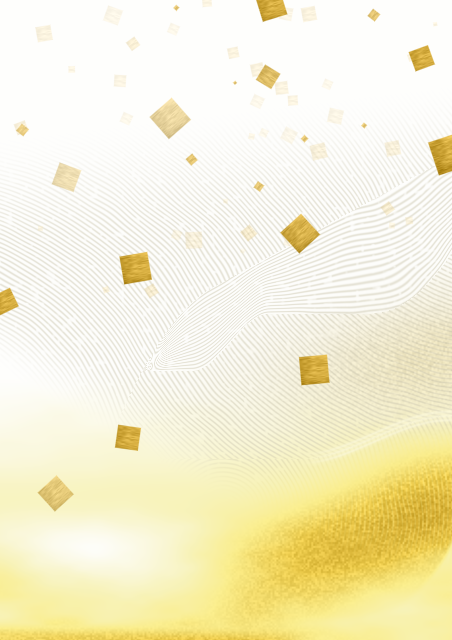
Reproduce this background procedurally as a Shadertoy shader.

```glsl
// White paper melting into gold mist, engraved with combed wave lines and strewn with gold leaf.
// A tone field feeds a colour ramp; line families are contours of distance fields split by
// flowing curves; flakes are rotated boxes. Lengths are in canvas heights.

const vec3 WHITE  = vec3(0.995, 0.995, 0.99);
const vec3 CREAM  = vec3(0.98, 0.97, 0.86);
const vec3 PALE   = vec3(0.97, 0.95, 0.72);
const vec3 YELLOW = vec3(0.98, 0.93, 0.55);
const vec3 GOLD   = vec3(0.92, 0.79, 0.29);
const vec3 DEEP   = vec3(0.81, 0.65, 0.17);
const vec3 HAZE   = vec3(0.87, 0.80, 0.52);
const vec3 INK    = vec3(0.81, 0.79, 0.70);
const vec3 LEAF   = vec3(0.80, 0.64, 0.21);
const vec3 LEAF_PALE = vec3(0.93, 0.86, 0.68);
const float LINE_GAP = 0.0068;
const int SMALL_FLAKES = 46;
const int LARGE_FLAKES = 12;

// Large flakes, palest first: centre, half side, angle
const vec4 LARGE[LARGE_FLAKES] = vec4[LARGE_FLAKES](
    vec4(0.104, 0.723, 0.018, -0.35), vec4(0.266, 0.815, 0.023, 0.72),
    vec4(0.087, 0.229, 0.020, 0.74),  vec4(0.419, 0.880, 0.014, -0.55),
    vec4(0.469, 0.635, 0.022, 0.74),  vec4(0.491, 0.422, 0.022, 0.09),
    vec4(0.659, 0.909, 0.016, 0.35),  vec4(0.424, 0.991, 0.020, 0.30),
    vec4(0.212, 0.581, 0.022, 0.17),  vec4(0.200, 0.316, 0.018, -0.14),
    vec4(0.008, 0.529, 0.016, 0.45),  vec4(0.703, 0.760, 0.027, 0.32));

float hash(vec2 p) {
    vec3 q = fract(vec3(p.xyx) * 0.1031);
    q += dot(q, q.yzx + 33.33);
    return fract((q.x + q.y) * q.z);
}

float noise(vec2 p) {
    vec2 i = floor(p), f = fract(p);
    f = f * f * (3.0 - 2.0 * f);
    return mix(mix(hash(i), hash(i + vec2(1, 0)), f.x),
               mix(hash(i + vec2(0, 1)), hash(i + vec2(1, 1)), f.x), f.y);
}

float fbm(vec2 p) {
    float sum = 0.0, amp = 0.5;
    for (int i = 0; i < 4; i++) {
        sum += amp * noise(p);
        p = p * 2.03 + 17.0;
        amp *= 0.5;
    }
    return sum;
}

vec2 rotate(vec2 p, float a) {
    return vec2(cos(a) * p.x + sin(a) * p.y, cos(a) * p.y - sin(a) * p.x);
}

float glow(vec2 p, vec2 centre, vec2 radius, float angle) {
    vec2 q = rotate(p - centre, angle) / radius;
    return exp(-dot(q, q));
}

vec3 ramp(float t) {
    vec3 c = mix(WHITE, CREAM, clamp(t / 0.2, 0.0, 1.0));
    c = mix(c, PALE, clamp((t - 0.2) / 0.2, 0.0, 1.0));
    c = mix(c, YELLOW, clamp((t - 0.4) / 0.2, 0.0, 1.0));
    c = mix(c, GOLD, clamp((t - 0.6) / 0.25, 0.0, 1.0));
    return mix(c, DEEP, clamp((t - 0.85) / 0.25, 0.0, 1.0));
}

// Blends one leaf square, with brushed streaks, over a colour
vec3 addFlake(vec3 col, vec2 p, vec4 flake, float strength, float px) {
    vec2 q = rotate(p - flake.xy, flake.w);
    float d = max(abs(q.x), abs(q.y)) - flake.z;
    if (d > px) return col;
    float streak = noise(q * vec2(150.0, 600.0)) + noise(q * 90.0 + 40.0) - 1.0;
    vec3 leaf = mix(LEAF_PALE, LEAF, strength) + 0.13 * streak + 1.5 * (q.x + q.y);
    return mix(col, leaf, smoothstep(px, -px, d) * mix(0.25, 1.0, strength));
}

void mainImage(out vec4 fragColor, in vec2 fragCoord) {
    vec2 p = fragCoord / iResolution.y;
    float width = iResolution.x / iResolution.y, px = 0.8 / iResolution.y;
    float mist = fbm(p * vec2(5.0, 11.0) + 3.0) - 0.47;
    float grain = noise(p * 330.0) - 0.5;

    // Gold mist: warm gradient, dark drift, pale hollow and bright shore
    float tone = 0.43 * smoothstep(0.46, 0.17, p.y + 0.12 * mist - 0.05 * (p.x - 0.35));
    tone += 0.58 * glow(p, vec2(0.61, 0.165), vec2(0.25, 0.085), 0.36);
    tone += 0.16 * glow(p, vec2(0.70, 0.26), vec2(0.15, 0.09), 0.0);
    tone -= 0.34 * glow(p, vec2(0.16, 0.135), vec2(0.16, 0.05), -0.15);
    tone += 0.45 * mist * smoothstep(0.35, 0.1, p.y);
    float shore = 0.03 + 0.13 * pow(p.x / 0.707, 12.0) + 0.03 * mist;
    tone = mix(tone, 0.52 + 0.6 * mist, 0.8 * smoothstep(0.008, -0.012, p.y - shore));
    tone += 0.3 * smoothstep(0.03, 0.0, p.y + 0.04 * mist) * smoothstep(0.65, 0.3, p.x);
    vec3 col = ramp(tone);

    // Curves that divide the engraved regions
    float left = max(0.33 - p.x, 0.0), right = max(p.x - 0.58, 0.0);
    float upper = 0.56 + 0.55 * (p.x - 0.35) - 6.0 * left * left;
    float lower = 0.42 + 0.09 * smoothstep(0.3, 0.42, p.x) + 6.0 * right * right;
    float crest = 0.283 + 0.067 * smoothstep(0.47, 0.7, p.x);
    float under = smoothstep(0.004, -0.004, p.y - lower);
    float haze = glow(p, vec2(0.70, 0.45), vec2(0.24, 0.09), 0.15) * mix(0.3, 1.0, under);
    col = mix(col, HAZE, 0.62 * haze * (0.85 + 0.6 * mist));

    // Engraved lines: arcs above, a bundle between the curves, arcs below
    float wobble = 0.9 * noise(p * 22.0) + 1.6 * noise(p * 8.0);
    float phase = length(p - vec2(0.75, 0.75)) / LINE_GAP;
    if (p.y > upper) phase = length(p - vec2(-0.164, 0.223)) / LINE_GAP;
    else if (p.y > lower) phase = 19.0 * (p.y - lower) / max(upper - lower, 0.01);
    else if (p.y < crest) phase = length(p - vec2(0.35, 0.2)) / LINE_GAP;
    float line = pow(0.5 + 0.5 * cos(6.28318 * (phase + wobble)), 2.0);
    line *= smoothstep(0.15, 0.55, noise(p * 120.0) + 0.25);
    float reach = smoothstep(0.79, 0.60, p.y - 0.12 * p.x) * smoothstep(0.08, 0.2, p.y);
    reach *= smoothstep(0.0, 0.12, p.y - 0.42 + 0.6 * p.x);
    float golden = smoothstep(0.25, 0.5, tone);
    col = mix(col, mix(INK, YELLOW, golden), line * reach * mix(0.5, 0.3, golden));

    // Pale wave crest and fine grain
    float band = smoothstep(0.014, 0.006, abs(p.y - crest)) * smoothstep(0.46, 0.54, p.x);
    float strands = 0.75 + 0.25 * cos(6.28318 * (p.y - crest) / LINE_GAP);
    col = mix(col, CREAM, 0.7 * band * strands);
    col += 0.13 * grain * max(smoothstep(0.5, 0.9, tone), 0.6 * haze);

    // Small scattered flakes, mostly faint, then the large ones
    for (int i = 0; i < SMALL_FLAKES; i++) {
        vec2 seed = vec2(float(i) + 1.0, 7.0);
        float pick = hash(seed + 31.0);
        vec2 centre = vec2(width * hash(seed), mix(0.45, 1.0, sqrt(hash(seed + 11.0))));
        float side = mix(0.003, 0.013, hash(seed + 23.0)) * mix(1.0, 0.6, step(0.8, pick));
        float strength = mix(0.3 * pick, 0.8, step(0.8, pick));
        col = addFlake(col, p, vec4(centre, side, 1.5 * pick - 0.5), strength, px);
    }
    for (int i = 0; i < LARGE_FLAKES; i++) {
        float strength = mix(0.4, 1.0, smoothstep(-1.0, 5.0, float(i)));
        col = addFlake(col, p, LARGE[i], strength, px);
    }
    fragColor = vec4(clamp(col, 0.0, 1.0), 1.0);
}
```
